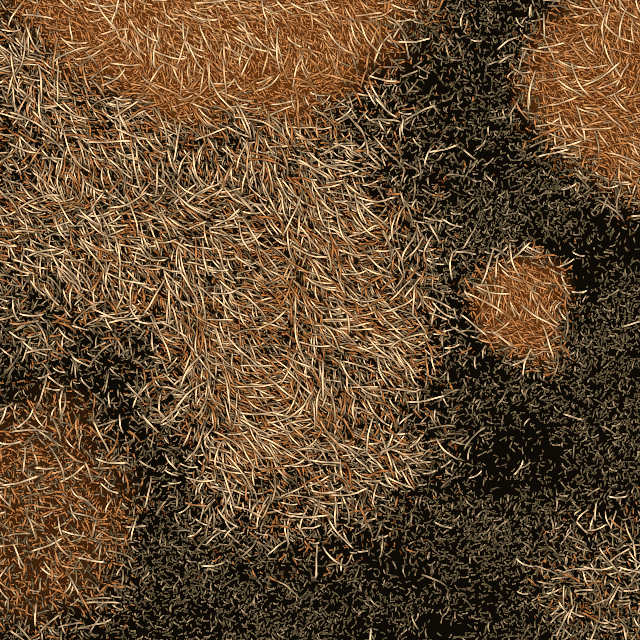
Give the GLSL for this texture, as a three.js fragment shader.

```glsl
// Dry, fanning brush: pale tangled twigs and rusty tufts over dark speckled ground.
varying vec2 vUv;

const vec3 SHADOW = vec3(0.055, 0.04, 0.02);
const vec3 OLIVE = vec3(0.40, 0.34, 0.23);
const vec3 TAN = vec3(0.66, 0.56, 0.42);
const vec3 PALE = vec3(1.0, 0.86, 0.68);
const vec3 RUST = vec3(0.42, 0.22, 0.07);
const vec3 AMBER = vec3(0.75, 0.49, 0.27);

const int LAYERS = 12;
const float FINEST = 150.0;      // cells across the canvas in the rearmost layer
const float COARSEN = 0.84;      // cell count ratio from one layer to the next
const float THIN = 0.0012;       // half width of rear twigs
const float THICK = 0.0015;      // half width of front twigs
const float EDGE = 0.0012;       // softness of twig edges
const float AXIS = -0.72;        // main growth direction, in radians
const float FAN = 1.3;           // spread of one plume, in radians
const float PLUMES = 4.2;        // plumes across the canvas
const float JITTER = 1.6;        // random turn of single twigs
const float BEND = 0.24;         // curvature of twigs
const float GLOOM = 0.36;        // darkness cast around twigs

vec3 hash3(vec2 cell, float seed) {
  vec3 q = fract(vec3(cell.xyx) * vec3(0.1031, 0.1030, 0.0973) + seed * 0.137);
  q += dot(q, q.yxz + 33.33);
  return fract((q.xxy + q.yzz) * q.zyx);
}

// Layered sines, roughly -1 to 1.
float waves(vec2 p) {
  return 0.5 * sin(p.x * 13.0 + 3.0 * sin(p.y * 9.0))
       + 0.3 * sin(p.y * 31.0 - p.x * 17.0 + 1.7)
       + 0.2 * sin(p.x * 57.0 + p.y * 43.0);
}

float patchMask(vec2 p, vec2 centre, vec2 radius) {
  return 1.0 - smoothstep(0.5, 1.3, length((p - centre) / radius));
}

// x: cover by twigs, y: share of rusty growth
vec2 growth(vec2 p) {
  float w = waves(p);
  float clumps = waves(p * 1.7 + 2.0);
  p += 0.03 * vec2(w, waves(p.yx + 4.0));
  float tuft = patchMask(p, vec2(0.82, 0.52), vec2(0.09, 0.10));
  float corner = patchMask(p, vec2(0.99, 0.88), vec2(0.18, 0.20));
  float crown = patchMask(p, vec2(0.34, 1.0), vec2(0.34, 0.20));
  float low = patchMask(p, vec2(0.06, 0.20), vec2(0.16, 0.22));
  float side = patchMask(p, vec2(0.99, 0.09), vec2(0.16, 0.14));
  float plume = patchMask(p, vec2(0.46, 0.49), vec2(0.26, 0.36));
  float upper = patchMask(p, vec2(0.18, 0.77), vec2(0.45, 0.36));
  float cover = max(max(plume, upper * 0.85), max(tuft, corner));
  cover = max(max(cover, crown), max(low, side) * 0.5);
  float warm = max(max(crown, corner * 0.8), max(tuft * 0.75, low * 0.5));
  cover *= 0.92 + 0.25 * clumps * (1.0 - warm);
  return vec2(clamp(cover, 0.0, 1.0), max(warm, 0.3 * cover));
}

// Growth angle: plumes side by side, each spreading away from its own axis.
float fanAngle(vec2 p) {
  vec2 along = vec2(cos(AXIS), sin(AXIS));
  float across = dot(p, vec2(-along.y, along.x));
  float run = dot(p, along);
  float lane = fract(across * PLUMES + 0.45 * sin(run * 11.0) + 0.15);
  return AXIS + FAN * (lane - 0.5);
}

vec3 twigColour(vec3 rnd, float depth, vec2 grown) {
  float tone = (0.66 * depth + 0.6 * rnd.x + 0.1 * grown.x) * mix(0.78, 1.0, grown.x);
  vec3 dry = mix(OLIVE, TAN, smoothstep(0.3, 0.62, tone));
  dry = mix(dry, PALE, smoothstep(0.55, 0.9, tone));
  tone += 0.35 * grown.y * grown.y;
  vec3 rusty = mix(RUST, AMBER, smoothstep(0.2, 0.55, tone));
  rusty = mix(rusty, PALE, smoothstep(0.85, 1.5, tone));
  float chance = 1.05 * grown.y + 0.3 * grown.x * (1.0 - depth);
  return mix(dry, rusty, step(rnd.y, chance));
}

// Lays one layer of curved twigs, one per cell, over the colour behind it.
vec3 layTwigs(vec3 colour, vec2 p, float count, float depth, float seed) {
  vec2 home = floor(p * count);
  float width = mix(THIN, THICK, depth);
  float front = smoothstep(0.25, 0.5, depth);
  for (int j = -1; j <= 1; j++) {
    for (int i = -1; i <= 1; i++) {
      vec2 cell = home + vec2(float(i), float(j));
      vec3 place = hash3(cell + 19.0, seed);
      vec3 look = hash3(cell + 71.0, seed + 5.3);
      vec2 centre = (cell + place.xy) / count;
      vec2 grown = growth(centre);
      float rear = mix(0.40 + 0.32 * waves(centre * 0.9 + 0.5), 0.62, grown.x);
      float density = mix(rear, grown.x * 0.9 + 0.02, front);
      density *= 1.0 - 0.4 * front * smoothstep(0.5, 1.0, grown.y);
      if (place.z > density) continue;

      float turn = (look.z - 0.5) * JITTER * mix(2.2, 1.0, grown.x);
      float angle = fanAngle(centre) + turn;
      vec2 dir = vec2(cos(angle), sin(angle));
      vec2 d = p - centre;
      vec2 q = vec2(dot(d, dir), dot(d, vec2(-dir.y, dir.x)));
      float halfLength = mix(0.5, 0.92, look.y) * mix(0.7, 1.0, grown.x) / count;
      float s = q.x / halfLength;
      float curve = (look.x - 0.5) * 2.0 * BEND * s * s + 0.012 * sin(s * 5.0 + look.y * 6.0);
      float off = abs(q.y - curve * halfLength);
      float tip = 1.0 - smoothstep(0.7, 1.0, abs(s));
      float body = tip * (1.0 - smoothstep(width - EDGE * 0.5, width + EDGE * 0.5, off));
      float shade = tip * (1.0 - smoothstep(width, width * 2.6, off));
      float light = 0.95 + 0.18 * sin(s * 4.0 + look.z * 6.0);
      // Sunlit core with a browner rim.
      vec3 twig = twigColour(look, depth, grown) * light;
      float rim = smoothstep(0.3, 1.0, off / width) * grown.x;
      twig *= mix(vec3(1.0), vec3(0.80, 0.68, 0.52), rim);
      float gloom = GLOOM * (1.0 - 0.45 * grown.y);
      colour = mix(colour * (1.0 - gloom * shade), twig, body);
    }
  }
  return colour;
}

void main() {
  vec2 grown = growth(vUv);
  vec3 colour = mix(SHADOW, RUST, smoothstep(0.15, 0.8, grown.y));
  float count = FINEST;
  for (int k = 0; k < LAYERS; k++) {
    float depth = float(k) / float(LAYERS - 1);
    colour = layTwigs(colour, vUv, count, depth, float(k) * 3.7 + 1.0);
    count *= COARSEN;
  }
  gl_FragColor = vec4(colour, 1.0);
}
```
